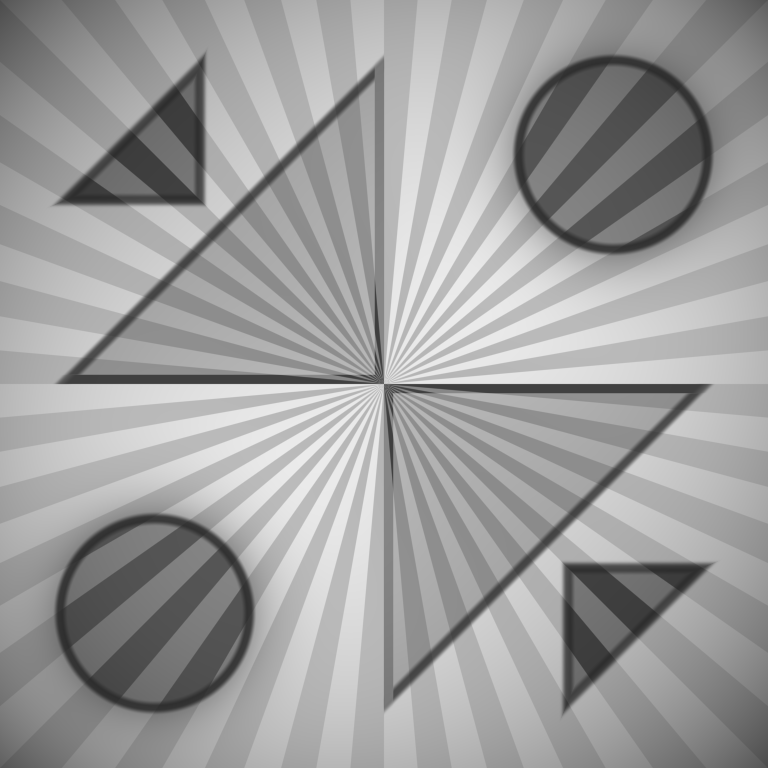
This background is drawn by a Shadertoy shader. Its source:

```glsl
// Grey sunburst with blurred triangles and discs in point symmetry about the centre.
#define RAY_PAIRS 36.0
#define RAY_CONTRAST 0.22
#define BIG_LEG 0.845
#define SMALL_LEG 0.376
#define SMALL_CORNER vec2(-0.471, 0.471)
#define DISC_CENTER vec2(0.597, 0.597)
#define DISC_RADIUS 0.246
#define STRIP_WIDTH 0.024
#define BLUR 0.016
#define INK 0.14

// Signed distance to a right triangle whose legs run left and up from the origin.
float rightTriangle(vec2 p, float leg) {
    return max((p.y - p.x - leg) * 0.70711, max(p.x, -p.y));
}

// Coverage of the inside of a distance field.
float fill(float d, float soft) {
    return 1.0 - smoothstep(-soft, soft, d);
}

// Soft line along the zero of a distance field.
float stroke(float d) {
    return 1.0 - smoothstep(0.004, 0.004 + BLUR, abs(d));
}

void mainImage(out vec4 fragColor, in vec2 fragCoord) {
    vec2 p = (2.0 * fragCoord - iResolution.xy) / iResolution.y;
    float px = 1.5 / iResolution.y;
    float r = length(p);

    // Alternating rays; the edge width follows the radius
    float wave = r > 0.0 ? sin(RAY_PAIRS * atan(p.y, p.x)) : 0.0;
    float lightRay = smoothstep(-px, px, wave * r / RAY_PAIRS);
    float darkRay = 1.0 - lightRay;

    // Vignette, brighter along the rising diagonal
    float r2 = r * r;
    float shade = 0.91 - 0.12 * r2 - 0.08 * r2 * r2;
    shade *= 1.0 + 0.12 * p.x * p.y / (r2 + 0.1);
    shade *= 1.0 - darkRay * mix(RAY_CONTRAST, 0.11, smoothstep(0.1, 1.0, r));

    // Half-turn symmetry puts both triangle pairs in the upper left
    vec2 q = p.y < p.x ? -p : p;

    // Large triangles: crisp strips on the legs, soft hypotenuse
    float big = rightTriangle(q, BIG_LEG);
    float slope = (q.y - q.x - BIG_LEG) * 0.70711;
    float quadrant = fill(max(q.x, -q.y), px);
    float inside = quadrant * fill(slope, BLUR);
    float strip = inside * fill(min(-q.x, q.y) - STRIP_WIDTH, px);
    shade *= 1.0 - 0.21 * inside;
    shade = mix(shade, INK, strip * mix(0.32, 0.74, darkRay));
    shade = mix(shade, INK, 0.7 * quadrant * stroke(slope + 0.008) * (1.0 - strip));

    // Small triangles
    float small = rightTriangle(q - SMALL_CORNER, SMALL_LEG);
    shade *= 1.0 - fill(small, BLUR) * mix(0.41, 0.63, darkRay);
    shade = mix(shade, INK, 0.6 * stroke(small + 0.009));

    // Discs with a dark rim and an outer shadow
    float disc = min(length(p - DISC_CENTER), length(p + DISC_CENTER)) - DISC_RADIUS;
    shade *= 1.0 - 0.32 * exp(-max(disc, 0.0) / 0.07) * (1.0 - fill(disc, BLUR));
    shade *= 1.0 - fill(disc, BLUR) * mix(0.42, 0.56, darkRay);
    shade = mix(shade, INK, 0.8 * stroke(disc));

    fragColor = vec4(vec3(clamp(shade, 0.0, 1.0)), 1.0);
}
```
